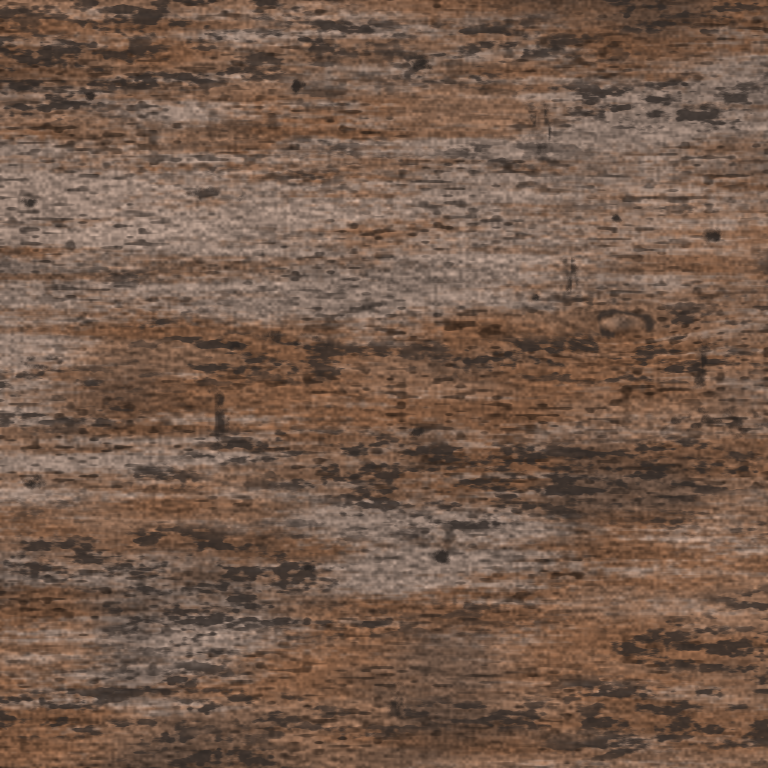
Write a Shadertoy shader that draws this texture.

```glsl
const vec3 BROWN = vec3(0.515, 0.388, 0.305);
const vec3 RUST = vec3(0.475, 0.335, 0.243);
const vec3 GREY_WASH = vec3(0.570, 0.495, 0.450);
const vec3 SOOT = vec3(0.190, 0.165, 0.152);
const vec2 KNOT_CENTRE = vec2(0.810, 0.580);
const float GRAIN_CONTRAST = 0.50;
const float RELIEF_CONTRAST = 0.30;
const float SPECKLE_CONTRAST = 0.30;
const float SAW_CONTRAST = 0.050;
const float PIT_STRENGTH = 0.42;
const float SOOT_STRENGTH = 0.80;

float hash(vec2 p) {
    vec3 q = fract(p.xyx * vec3(0.1031, 0.1030, 0.0973));
    q += dot(q, q.yzx + 33.33);
    return fract((q.x + q.y) * q.z);
}

float noise(vec2 p) {
    vec2 i = floor(p), f = fract(p);
    f = f * f * (3.0 - 2.0 * f);
    float low = mix(hash(i), hash(i + vec2(1, 0)), f.x);
    float high = mix(hash(i + vec2(0, 1)), hash(i + vec2(1, 1)), f.x);
    return mix(low, high, f.y);
}

float fbm(vec2 p) {
    float sum = 0.0, weight = 0.52;
    for (int i = 0; i < 5; i++) {
        sum += weight * noise(p);
        p = p * 2.03 + vec2(17.3, 9.1);
        weight *= 0.5;
    }
    return sum;
}

// Ragged spots, one candidate per cell
float scatterMarks(vec2 p, float cells, vec2 size, float chance, float seed) {
    float mark = 0.0;
    float ragged = 1.8 * (fbm(p * vec2(80.0, 100.0) + seed) - 0.5);
    vec2 home = floor(p * cells);
    for (int y = -1; y <= 1; y++)
    for (int x = -1; x <= 1; x++) {
        vec2 id = home + vec2(x, y);
        vec2 key = id + seed;
        vec2 centre = (id + 0.15 + 0.7 * vec2(hash(key + 41.7), hash(key + 83.1))) / cells;
        float scale = mix(0.55, 1.25, hash(key + 12.9));
        float d = length((p - centre) / (size * scale)) + ragged;
        mark = max(mark, (1.0 - smoothstep(0.2, 1.1, d)) * step(hash(key + 57.3), chance));
    }
    return mark;
}

void mainImage(out vec4 fragColor, in vec2 fragCoord) {
    vec2 uv = fragCoord / iResolution.xy;

    // Almost straight grain, bent into rings around the large knot
    vec2 p = uv;
    p.y += 0.0015 * sin(uv.x * 7.0 + uv.y * 19.0);
    vec2 toKnot = (uv - KNOT_CENTRE) * vec2(0.42, 1.0);
    float ringDistance = length(toKnot) + 0.016 * (fbm(uv * 22.0) - 0.5);
    float nearKnot = exp(-ringDistance * ringDistance / 0.0011);
    p.y = mix(p.y, KNOT_CENTRE.y + ringDistance, 0.6 * nearKnot);

    // Worn patches of grey wash, feathered by fibres and flecks
    float streaks = fbm(p * vec2(5.0, 85.0) + 3.7);
    float flecks = noise(p * vec2(110.0, 230.0));
    float patches = fbm(uv * vec2(3.2, 9.0) + 21.4);
    float band = 0.05 * exp(-pow((uv.y - 0.70) / 0.18, 2.0)) - 0.07 * smoothstep(0.28, 0.05, uv.y);
    band -= 0.08 * smoothstep(0.86, 0.97, uv.y);
    float wash = smoothstep(0.36, 0.76, patches + band + 0.65 * (streaks - 0.5) + 0.20 * (flecks - 0.5));
    float rust = smoothstep(0.36, 0.68, fbm(p * vec2(5.0, 28.0) + 55.0) + 0.15 * (flecks - 0.5));
    vec3 color = mix(mix(BROWN, RUST, rust), GREY_WASH, 0.90 * wash);

    // Long fibres, short chipped relief and grit
    float fibres = 0.55 * (streaks - 0.5) + 0.30 * (noise(p * vec2(12.0, 190.0)) - 0.5)
                 + 0.30 * (noise(p * vec2(40.0, 250.0) + 8.0) - 0.5);
    vec2 chip = p * vec2(105.0, 190.0);
    float relief = noise(chip) - noise(chip + vec2(0.15, 0.8));
    float rough = mix(0.45, 1.0, smoothstep(0.38, 0.60, fbm(uv * vec2(3.0, 5.0) + 70.0) + 0.25 * (0.5 - uv.y)));
    float speckle = noise(uv * vec2(245.0, 255.0)) - 0.5;
    float shade = 1.0 + GRAIN_CONTRAST * fibres + RELIEF_CONTRAST * rough * relief + SPECKLE_CONTRAST * speckle;

    // Faint crosswise saw marks
    float saw = sin(uv.x * 470.0 + 6.0 * noise(uv * vec2(35.0, 12.0)))
              + 0.7 * sin(uv.y * 500.0 + 6.0 * noise(uv * vec2(9.0, 40.0)));
    shade += SAW_CONTRAST * rough * saw * noise(uv * vec2(20.0, 28.0) + 31.0);
    shade += 0.30 * (fbm(uv * vec2(4.5, 14.0) + 91.0) - 0.5);
    color *= shade;

    // Tiny dark pits lying along the grain
    float pitZone = smoothstep(0.36, 0.64, fbm(p * vec2(7.0, 26.0) + 77.0));
    float pits = smoothstep(0.58, 0.88, noise(p * vec2(65.0, 215.0) + 29.0));
    color *= 1.0 - PIT_STRENGTH * pits * mix(0.25, 1.0, pitZone);

    // Soft smoky stains and fine broken dark seams
    float smoke = smoothstep(0.52, 0.80, fbm(uv * vec2(5.0, 8.0) + 133.0));
    float seamZone = smoothstep(0.46, 0.68, fbm(uv * vec2(3.5, 15.0) + 47.0)
                   + 0.06 * smoothstep(0.35, 0.10, uv.y) + 0.05 * smoothstep(0.80, 0.98, uv.y));
    float tatter = fbm(p * vec2(26.0, 100.0) + 15.0) + 0.28 * (noise(uv * vec2(130.0, 200.0)) - 0.5);
    float seams = smoothstep(0.48, 0.68, tatter) * seamZone;
    color = mix(color, SOOT * shade * 1.2, 0.45 * smoke);
    color = mix(color, SOOT, SOOT_STRENGTH * seams);

    // Pin knots, upright gouges and flat scars
    float pins = scatterMarks(uv, 6.0, vec2(0.011, 0.009), 0.36, 5.0);
    float gouges = scatterMarks(uv, 5.0, vec2(0.015, 0.034), 0.24, 19.0);
    float scars = scatterMarks(uv, 5.0, vec2(0.065, 0.015), 0.30, 37.0);
    gouges *= smoothstep(0.15, 0.70, noise(uv * vec2(170.0, 40.0)));
    scars *= smoothstep(0.35, 0.65, noise(p * vec2(75.0, 150.0)));
    color = mix(color, SOOT * 0.80, max(0.85 * pins, max(0.75 * gouges, 0.70 * scars)));

    // Large knot: growth rings, pale core and a split rim
    float rings = sin(ringDistance * 620.0 + 3.0 * noise(uv * 25.0));
    color *= 1.0 + 0.08 * nearKnot * rings;
    float core = 1.0 - smoothstep(0.004, 0.015, ringDistance);
    float rim = 1.0 - smoothstep(0.001, 0.005, abs(ringDistance - 0.016));
    color = mix(color, GREY_WASH * shade, 0.45 * core);
    color = mix(color, SOOT, 0.75 * rim * smoothstep(0.40, 0.65, noise(uv * 48.0)));

    fragColor = vec4(clamp(color, 0.0, 1.0), 1.0);
}
```
